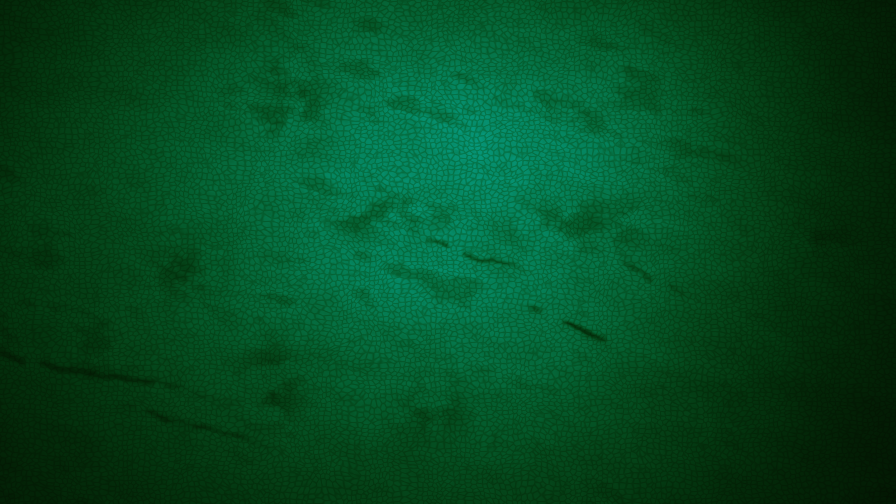
This texture is drawn by a Shadertoy shader. Its source:

```glsl
// Dyed green leather lit by one soft off-centre glow that fades to dark corners.
// Layered value noise makes the worn blotches, a cellular pattern the pebbled
// grain, and wobbling line distances the creases.

vec2 hash22(vec2 p) {
    vec3 q = fract(p.xyx * vec3(0.1031, 0.1030, 0.0973));
    q += dot(q, q.yzx + 33.33);
    return fract((q.xx + q.yz) * q.zy);
}

float valueNoise(vec2 p) {
    vec2 i = floor(p), f = fract(p);
    f = f * f * (3.0 - 2.0 * f);
    float low = mix(hash22(i).x, hash22(i + vec2(1, 0)).x, f.x);
    float high = mix(hash22(i + vec2(0, 1)).x, hash22(i + vec2(1, 1)).x, f.x);
    return mix(low, high, f.y);
}

float fbm(vec2 p) {
    float sum = 0.0, gain = 0.5;
    for (int i = 0; i < 5; i++) {
        sum += gain * valueNoise(p);
        p = mat2(1.6, 1.2, -1.2, 1.6) * p + 7.3;
        gain *= 0.5;
    }
    return sum;
}

// Gap between the two nearest cell centres: zero in the furrows of the grain.
float grainFurrow(vec2 p) {
    vec2 cell = floor(p), f = fract(p);
    float nearest = 4.0, second = 4.0;
    for (int y = -1; y <= 1; y++)
    for (int x = -1; x <= 1; x++) {
        vec2 offset = vec2(x, y);
        float d = length(offset + 0.1 + 0.8 * hash22(cell + offset) - f);
        second = min(second, max(nearest, d));
        nearest = min(nearest, d);
    }
    return second - nearest;
}

// Broken dark line from a to b, tapering at both ends.
float crease(vec2 p, vec2 a, vec2 b, float width) {
    p.y += 0.022 * (fbm(p * 22.0) - 0.5) + 0.012 * (valueNoise(p * 17.0) - 0.5);
    vec2 along = b - a;
    float t = clamp(dot(p - a, along) / dot(along, along), 0.0, 1.0);
    float d = length(p - a - along * t);
    float taper = smoothstep(0.0, 0.2, t) * smoothstep(1.0, 0.6, t);
    float broken = smoothstep(0.2, 0.6, valueNoise(p * 32.0 + 5.0));
    return exp(-d * d / (width * width)) * taper * broken;
}

// Soft worn patch with a ragged outline.
float blot(vec2 p, vec2 centre, vec2 size) {
    vec2 d = (p - centre) / size;
    return exp(-dot(d, d)) * smoothstep(0.3, 0.65, fbm(p * vec2(24.0, 34.0)));
}

void mainImage(out vec4 fragColor, in vec2 fragCoord) {
    vec2 uv = fragCoord / iResolution.xy;
    vec2 p = fragCoord / iResolution.y;

    // Glow with a different reach on each side
    vec2 away = uv - vec2(0.53, 0.64);
    away /= vec2(away.x < 0.0 ? 0.47 : 0.34, away.y < 0.0 ? 0.66 : 0.54);
    float light = 0.07 + 0.46 * exp(-dot(away, away));

    // Worn blotches, stretched along a slight downward slant
    vec2 slant = vec2(p.x, p.y + 0.25 * p.x);
    float broad = fbm(slant * vec2(3.0, 5.0) + 2.0);
    float streaks = fbm(slant * vec2(11.0, 24.0) + 9.0);
    float tone = 1.0 + 0.22 * (broad - 0.48) + 0.20 * (streaks - 0.48);
    tone -= 0.22 * smoothstep(0.52, 0.75, streaks) * smoothstep(0.35, 0.6, broad);

    float wear = blot(p, vec2(0.59, 0.80), vec2(0.06, 0.08));
    wear += blot(p, vec2(0.86, 0.19), vec2(0.07, 0.06));
    wear += blot(p, vec2(0.54, 0.24), vec2(0.06, 0.09));
    wear += blot(p, vec2(1.15, 0.55), vec2(0.14, 0.06));
    wear += blot(p, vec2(0.37, 0.46), vec2(0.08, 0.05));
    wear += blot(p, vec2(0.75, 0.57), vec2(0.14, 0.04));
    wear += blot(p, vec2(1.63, 0.51), vec2(0.06, 0.05));
    tone -= 0.28 * min(wear, 1.0);

    // Creases
    float folds = crease(p, vec2(1.03, 0.40), vec2(1.25, 0.305), 0.006);
    folds += 0.7 * crease(p, vec2(0.83, 0.525), vec2(1.07, 0.455), 0.005);
    folds += 0.7 * crease(p, vec2(-0.08, 0.31), vec2(0.52, 0.19), 0.007);
    folds += 0.6 * crease(p, vec2(0.22, 0.20), vec2(0.58, 0.10), 0.006);
    folds += 0.5 * crease(p, vec2(1.22, 0.48), vec2(1.38, 0.40), 0.006);
    tone *= 1.0 - 0.5 * min(folds, 1.0);

    // Pebbled grain, bent so that its rows never line up
    vec2 bend = vec2(valueNoise(p * 18.0), valueNoise(p * 18.0 + 40.0));
    float furrow = grainFurrow(p * vec2(88.0, 104.0) + 1.5 * bend);
    tone *= 0.86 + 0.19 * smoothstep(0.0, 0.45, furrow);
    tone *= 0.97 + 0.06 * valueNoise(p * 150.0);

    // Deep green in the shade, turning to teal in the light
    float green = light * tone;
    fragColor = vec4(0.008 + 0.025 * green, green, 1.38 * green * green, 1.0);
}
```
